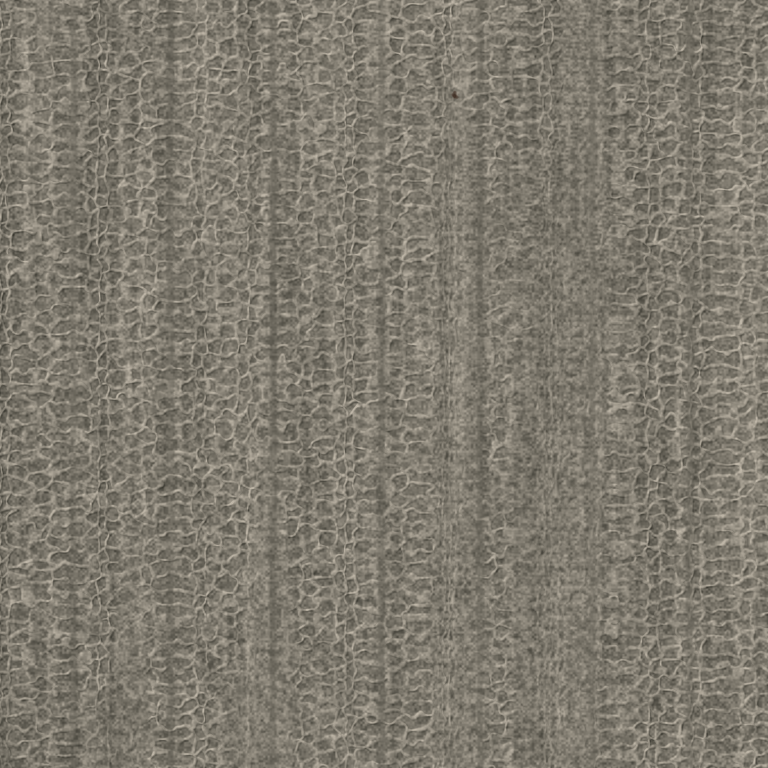
This texture is drawn by a Shadertoy shader. Its source:

```glsl
// Grey-brown embossed wall covering: ragged vertical ribs of net-like cells with grain.

const vec3 SHADE = vec3(0.31, 0.30, 0.265);
const vec3 CREST = vec3(0.69, 0.66, 0.605);
const vec3 SPECK_COLOR = vec3(0.22, 0.15, 0.11);

const vec2 CELLS = vec2(42.0, 56.0);        // cells across and down
const vec2 CELL_JITTER = vec2(0.5, 0.6);    // scatter of cell centres
const float GROOVES = 7.0;                  // flat dark vertical channels
const float GROOVE_START = 0.091;
const float GROOVE_PITCH = 0.135;
const float GROOVE_WIDTH = 0.0045;
const vec2 LIGHT_STEP = vec2(-0.0016, 0.0018);
const float NET_GAIN = 0.30;
const float RELIEF_GAIN = 0.22;
const float STREAK_GAIN = 0.30;
const float FINE_GRAIN = 0.46;
const float COARSE_GRAIN = 0.32;
const vec2 SPECK_POS = vec2(0.592, 0.875);
const float SPECK_SIZE = 0.005;
const float TAU = 6.28319;

float hash(vec2 p) {
    return fract(sin(dot(p, vec2(127.1, 311.7))) * 43758.5453);
}

float noise(vec2 p) {
    vec2 cell = floor(p), f = fract(p);
    f = f * f * (3.0 - 2.0 * f);
    float low = mix(hash(cell), hash(cell + vec2(1.0, 0.0)), f.x);
    float high = mix(hash(cell + vec2(0.0, 1.0)), hash(cell + 1.0), f.x);
    return mix(low, high, f.y);
}

// Raised borders between scattered cells; each column has its own row offset.
float netRidges(vec2 p) {
    float nearest = 9.0, second = 9.0;
    for (int i = -1; i <= 1; i++) {
        float column = floor(p.x) + float(i);
        float stagger = hash(vec2(column, 71.0));
        float row = floor(p.y + stagger);
        for (int j = -1; j <= 1; j++) {
            vec2 id = vec2(column, row + float(j));
            vec2 scatter = vec2(hash(id), hash(id + 37.0)) - 0.5;
            vec2 centre = id + 0.5 + CELL_JITTER * scatter;
            float d = distance(p + vec2(0.0, stagger), centre);
            second = min(second, max(nearest, d));
            nearest = min(nearest, d);
        }
    }
    return 1.0 - smoothstep(0.04, 0.42, second - nearest);
}

// Narrow regular beads that replace the net in some bands.
float beads(vec2 p) {
    vec2 wave = 0.5 + 0.5 * cos(TAU * p * vec2(1.5, 1.0));
    return max(wave.x * 0.75, wave.y * 0.65);
}

float height(vec2 uv) {
    vec2 wobble = vec2(noise(uv * 95.0), noise(uv * 95.0 + 53.0)) - 0.5;
    vec2 p = uv * CELLS + 0.55 * wobble;
    p.x += 0.5 * sin(uv.x * 43.0) + 0.3 * sin(uv.x * 97.0);
    float beadShare = smoothstep(0.55, 0.8, noise(vec2(uv.x * 17.0, uv.y * 1.5 + 8.0)));
    float wear = 0.55 + 0.75 * noise(uv * vec2(70.0, 45.0));
    return wear * mix(netRidges(p), beads(p), beadShare);
}

// Coverage of the flat channels, slightly irregular in place and edge.
float grooveMask(vec2 uv) {
    float mask = 0.0;
    for (float i = 0.0; i < GROOVES; i++) {
        float x = GROOVE_START + GROOVE_PITCH * i + 0.012 * (hash(vec2(i, 5.0)) - 0.5);
        float edge = 0.003 * (noise(vec2(i * 9.0, uv.y * 80.0)) - 0.5);
        float d = abs(uv.x - x + edge);
        float depth = 0.6 + 0.4 * noise(vec2(i * 7.0, uv.y * 6.0));
        mask = max(mask, depth * (1.0 - smoothstep(0.4, 1.4, d / GROOVE_WIDTH)));
    }
    return mask;
}

void mainImage(out vec4 fragColor, in vec2 fragCoord) {
    vec2 uv = fragCoord / iResolution.xy;

    // Embossed surface, lit from the upper left
    float surface = height(uv);
    float relief = surface - height(uv + LIGHT_STEP);
    float groove = grooveMask(uv);
    float tone = 0.51 + (NET_GAIN * (surface - 0.42) + RELIEF_GAIN * relief) * (1.0 - 0.7 * groove);

    // Long vertical streaks and broad variation
    float streak = noise(vec2(uv.x * 62.0, uv.y * 2.0)) - 0.5;
    float fineStreak = noise(vec2(uv.x * 150.0 + 9.0, uv.y * 5.0)) - 0.5;
    tone += STREAK_GAIN * (0.6 * streak + 0.4 * fineStreak);
    tone += 0.06 * (noise(uv * 4.0) - 0.5) - 0.17 * groove;

    // Plaster grain
    tone += FINE_GRAIN * (noise(uv * 340.0) - 0.5) * (1.0 - 0.4 * groove);
    tone += COARSE_GRAIN * (noise(uv * 170.0 + 21.0) - 0.5) * (1.0 - 0.4 * groove);
    vec3 color = mix(SHADE, CREST, clamp(tone, -0.2, 1.15));

    // Single ragged brown blemish
    float speckDistance = length((uv - SPECK_POS) * vec2(1.0, 0.75));
    float speckEdge = SPECK_SIZE * (0.5 + noise(uv * 260.0));
    float speck = 1.0 - smoothstep(0.3 * speckEdge, speckEdge, speckDistance);
    fragColor = vec4(mix(color, SPECK_COLOR, 0.85 * speck), 1.0);
}
```
